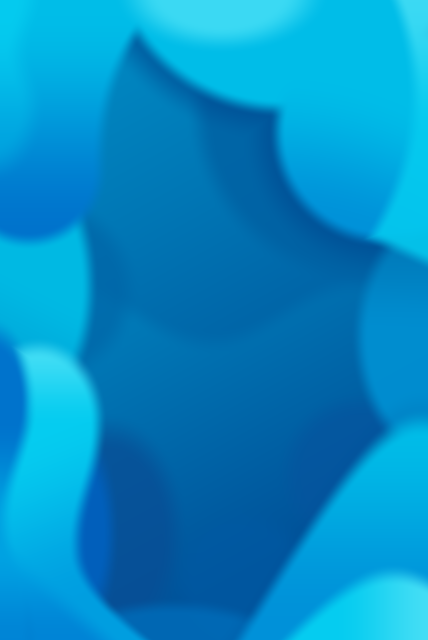
Reproduce this background procedurally as a Shadertoy shader.

```glsl
// Layered blue and cyan waves framing a deep blue hollow, in soft focus.
// Each layer is an ellipse or a curved edge, filled with a vertical gradient
// and painted back to front, some casting a soft shadow on what lies below.

const float TAU = 6.2831853;
const float EDGE = 0.021;
const float HAZE = 0.032;
const vec3 NAVY = vec3(0.0, 0.29, 0.57);
const vec3 DEEP = vec3(0.0, 0.32, 0.60);
const vec3 TEAL = vec3(0.0, 0.52, 0.75);
const vec3 ROYAL = vec3(0.0, 0.45, 0.80);
const vec3 AZURE = vec3(0.0, 0.57, 0.85);
const vec3 CYAN = vec3(0.0, 0.74, 0.91);
const vec3 AQUA = vec3(0.02, 0.80, 0.94);
const vec3 ICE = vec3(0.27, 0.87, 0.96);

// Approximate signed distance to an ellipse
float ellipse(vec2 p, vec2 center, vec2 radius) {
    return (length((p - center) / radius) - 1.0) * min(radius.x, radius.y);
}

// Height of a rounded hill, measured downwards from its apex
float hill(float x, vec2 apex, float slope, float roundness) {
    float t = x - apex.x;
    return apex.y + slope * (sqrt(t * t + roundness * roundness) - roundness);
}

vec3 ramp(vec3 a, vec3 b, float start, float end, float t) {
    return mix(a, b, smoothstep(start, end, t));
}

vec3 paint(vec3 base, vec3 ink, float d, float soft, float opacity) {
    return mix(base, ink, opacity * (1.0 - smoothstep(-soft, soft, d)));
}

vec3 shadow(vec3 base, float d, float width, float opacity) {
    float fade = 1.0 - smoothstep(0.0, width, d);
    return mix(base, NAVY, opacity * fade);
}

// Deep hollow with faint overlapping lobes
vec3 hollow(vec2 p) {
    float diagonal = 0.55 * p.x + p.y;
    vec3 upper = mix(TEAL, DEEP, clamp(0.85 * (diagonal - 0.33), 0.0, 1.0));
    vec3 lower = mix(TEAL, DEEP, clamp(1.05 * (diagonal - 0.71), 0.0, 1.0));
    float wave = 0.735 + 0.068 * cos(9.0 * (p.x - 0.49));
    vec3 c = paint(lower, upper, p.y - wave, HAZE, 0.9);
    c = paint(c, vec3(0.0, 0.37, 0.63), ellipse(p, vec2(0.854, 0.254), vec2(0.39)), HAZE, 0.75);
    c = paint(c, vec3(0.0, 0.39, 0.65), ellipse(p, vec2(0.10, 0.68), vec2(0.20)), HAZE, 0.65);
    c = paint(c, vec3(0.02, 0.33, 0.62), ellipse(p, vec2(0.84, 1.11), vec2(0.165)), HAZE, 0.7);
    c = paint(c, vec3(0.03, 0.30, 0.58), ellipse(p, vec2(0.25, 1.25), vec2(0.16, 0.24)), HAZE, 0.75);
    c = paint(c, vec3(0.0, 0.35, 0.64), ellipse(p, vec2(0.57, 1.36), vec2(0.145)), HAZE, 0.6);
    float swell = 1.42 + 0.9 * (p.x - 0.40) * (p.x - 0.40);
    return paint(c, vec3(0.0, 0.42, 0.72), swell - p.y, EDGE, 0.85);
}

// Right side: translucent oval and two hills
vec3 rightWaves(vec3 c, vec2 p) {
    vec3 oval = ramp(vec3(0.0, 0.49, 0.74), vec3(0.0, 0.56, 0.82), 0.57, 0.78, p.y);
    c = paint(c, oval, ellipse(p, vec2(1.055, 0.79), vec2(0.215, 0.29)), EDGE, 0.95);
    float slopeEdge = (hill(p.x, vec2(0.985, 0.99), 1.75, 0.164) - p.y) * 0.6;
    c = shadow(c, slopeEdge, 0.05, 0.15);
    c = paint(c, ramp(CYAN, AZURE, 0.98, 1.46, p.y), slopeEdge, EDGE, 1.0);
    float cornerEdge = (hill(p.x, vec2(0.918, 1.347), 1.2, 0.171) - p.y) * 0.8;
    return paint(c, ramp(AQUA, ICE, 0.78, 1.02, p.x), cornerEdge, EDGE, 1.0);
}

// Upper left: drooping column with a paler strip
vec3 leftColumn(vec3 c, vec2 p) {
    float flare = 0.234 + 0.088 * pow(max(0.4 - p.y, 0.0) / 0.332, 2.5);
    float column = p.y < 0.4 ? p.x - flare : ellipse(p, vec2(0.068, 0.4), vec2(0.166));
    c = paint(c, ramp(CYAN, ROYAL, 0.02, 0.56, p.y), column, EDGE, 1.0);
    float waist = 0.058 - 0.016 * cos((p.y - 0.117) * TAU / 0.27);
    float strip = p.y < 0.25 ? p.x - waist : ellipse(p, vec2(-0.02, 0.25), vec2(0.094, 0.135));
    return paint(c, ramp(AQUA, vec3(0.0, 0.65, 0.88), 0.05, 0.38, p.y), strip, HAZE, 0.85);
}

// Top: hanging dome, round bubble and pale right ribbon
vec3 topBubbles(vec3 c, vec2 p, float dome, float bubble) {
    c = paint(c, CYAN, dome, EDGE, 1.0);
    c = paint(c, ICE, ellipse(p, vec2(0.518, -0.02), vec2(0.20, 0.115)), HAZE, 0.85);
    float bend = p.y - 0.7 * (p.x - 0.64) * (p.x - 0.64);
    c = paint(c, ramp(CYAN, AZURE, 0.17, 0.52, bend), bubble, EDGE, 1.0);
    float curve = p.y - 0.22;
    float inner = 0.97 - 0.9 * curve * curve - p.x;
    float ribbon = max(inner, p.y - 0.565 - 0.45 * (p.x - 0.89));
    return paint(c, ramp(ICE, AQUA, 0.0, 0.32, p.y), ribbon, EDGE, 0.85);
}

// Lower left: oval, blue margin and winding ribbon
vec3 leftOval(vec3 c, vec2 p) {
    vec3 ink = ramp(CYAN * 0.98, vec3(0.0, 0.67, 0.86), 0.62, 0.82, p.y - 0.5 * p.x);
    return paint(c, ink, ellipse(p, vec2(0.0, 0.67), vec2(0.21, 0.33)), EDGE, 1.0);
}

vec3 windingRibbon(vec3 c, vec2 p) {
    c = paint(c, vec3(0.0, 0.38, 0.75), ellipse(p, vec2(0.19, 1.25), vec2(0.07, 0.20)), EDGE, 0.9);
    float margin = p.y < 0.95 ? ellipse(p, vec2(-0.02, 0.95), vec2(0.09, 0.17)) : p.x - 0.07;
    c = paint(c, ramp(ROYAL, vec3(0.0, 0.63, 0.88), 0.98, 1.22, p.y), margin, EDGE, 1.0);
    float foot = max(p.y - 1.3, 0.0);
    float rightEdge = 0.205 + 0.025 * cos((p.y - 1.0) * TAU / 0.54) + 2.8 * foot * foot;
    float leftEdge = 0.04 + 0.028 * cos((p.y - 0.94) * TAU / 0.56);
    float outer = p.y < 0.99 ? ellipse(p, vec2(0.09, 0.99), vec2(0.14, 0.175)) : p.x - rightEdge;
    vec3 ink = ramp(ICE, AQUA, 0.80, 1.0, p.y);
    ink = ramp(ink, vec3(0.0, 0.62, 0.88), 1.0, 1.45, p.y + 0.4 * (p.x - 0.1));
    c = paint(c, ink, max(outer, leftEdge - p.x), EDGE, 1.0);
    float base = max(1.28 + 0.9 * p.x - p.y, p.x - rightEdge);
    return paint(c, ramp(vec3(0.0, 0.64, 0.89), vec3(0.0, 0.50, 0.83), 1.28, 1.5, p.y), base, 0.04, 0.85);
}

void mainImage(out vec4 fragColor, in vec2 fragCoord) {
    vec2 uv = fragCoord / iResolution.xy;
    vec2 p = vec2(uv.x, 1.5 * (1.0 - uv.y)); // y runs down from the top
    float dome = ellipse(p, vec2(0.66, -0.152), vec2(0.407));
    float bubble = ellipse(p, vec2(0.898, 0.312), vec2(0.25));
    vec3 color = shadow(hollow(p), min(dome, bubble), 0.085, 0.65);
    color = leftColumn(leftOval(rightWaves(color, p), p), p);
    color = windingRibbon(topBubbles(color, p, dome, bubble), p);
    fragColor = vec4(color, 1.0);
}
```
